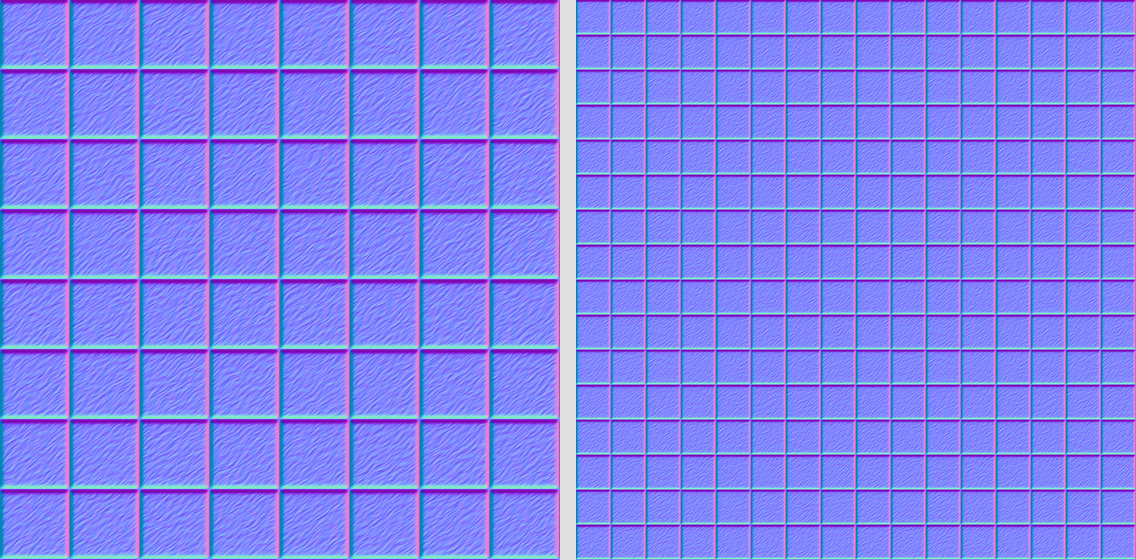
Left: one tile. Right: repeated 2 by 2.
A WebGL 2 fragment shader for this texture map:

```glsl
#version 300 es
precision highp float;

uniform vec2 u_resolution;
out vec4 fragColor;

// Random unit gradient for a lattice cell
vec2 cellGradient(vec2 cell, float seed) {
    uvec2 k = uvec2(cell) + uvec2(17u, 59u) * uint(seed);
    uint h = k.x * 374761393u + k.y * 668265263u;
    h = (h ^ (h >> 13)) * 1274126177u;
    h ^= h >> 16;
    float angle = float(h & 65535u) / 65536.0 * 6.28318;
    return vec2(cos(angle), sin(angle));
}

// Wrap a sheared lattice: crossing the side edge also shifts the rows
vec2 wrapCell(vec2 cell, vec2 period, float shear) {
    float turns = floor(cell.x / period.x);
    cell += turns * vec2(-period.x, shear);
    return vec2(cell.x, mod(cell.y, period.y));
}

// Gradient noise on a sheared lattice, periodic over the unit square
float shearedNoise(vec2 uv, vec2 period, float shear, float seed) {
    vec2 p = vec2(uv.x * period.x, uv.y * period.y - uv.x * shear);
    vec2 cell = floor(p);
    vec2 f = p - cell;
    vec2 blend = f * f * f * (f * (f * 6.0 - 15.0) + 10.0);
    float corner[4];
    for (int i = 0; i < 4; i++) {
        vec2 o = vec2(i & 1, i >> 1);
        corner[i] = dot(cellGradient(wrapCell(cell + o, period, shear), seed), f - o);
    }
    return mix(mix(corner[0], corner[1], blend.x),
               mix(corner[2], corner[3], blend.x), blend.y);
}

// Diagonal brushed relief, bent by broader waves
float brushedHeight(vec2 uv) {
    uv.y += 0.006 * shearedNoise(uv, vec2(32.0), 0.0, 1.0);
    float height = shearedNoise(uv, vec2(62.0, 145.0), 104.0, 2.0);
    height += 0.5 * shearedNoise(uv, vec2(112.0, 240.0), 160.0, 3.0);
    return height * 0.00125;
}

// Slope of a rounded groove: a steep wall, then a faint worn shoulder
vec2 grooveSlope(vec2 d) {
    vec2 t = d / 0.026;
    vec2 wall = 1.6 * t * exp(-0.5 * t * t);
    vec2 shoulder = 0.3 * clamp(t, -1.0, 1.0) * exp(-abs(d) / 0.05);
    return wall + shoulder;
}

void main() {
    vec2 uv = gl_FragCoord.xy / u_resolution;

    // Signed distance to the nearest joint, in tile units
    vec2 d = fract(uv * 8.0 + vec2(0.512, 0.488)) - 0.5;

    // Joints are steeper on their right and lower sides
    vec2 steepness = vec2(d.x > 0.0 ? 2.1 : 1.2, d.y < 0.0 ? 2.5 : 1.35);
    vec2 slope = grooveSlope(d) * steepness;

    // Flatten each joint where it crosses another
    vec2 open = 1.0 - exp(-d * d / 0.0015);
    slope *= open.yx;

    // Surface relief fades inside the joints
    float e = 0.0007;
    vec2 grain = vec2(
        brushedHeight(uv + vec2(e, 0.0)) - brushedHeight(uv - vec2(e, 0.0)),
        brushedHeight(uv + vec2(0.0, e)) - brushedHeight(uv - vec2(0.0, e))) / (2.0 * e);
    vec2 onTile = smoothstep(0.01, 0.08, abs(d));
    slope += grain * mix(0.15, 1.0, onTile.x * onTile.y);

    // Encode the normal with green pointing down
    vec3 normal = normalize(vec3(-slope.x + 0.02, slope.y + 0.05, 1.0));
    fragColor = vec4(normal * 0.5 + 0.5, 1.0);
}
```
